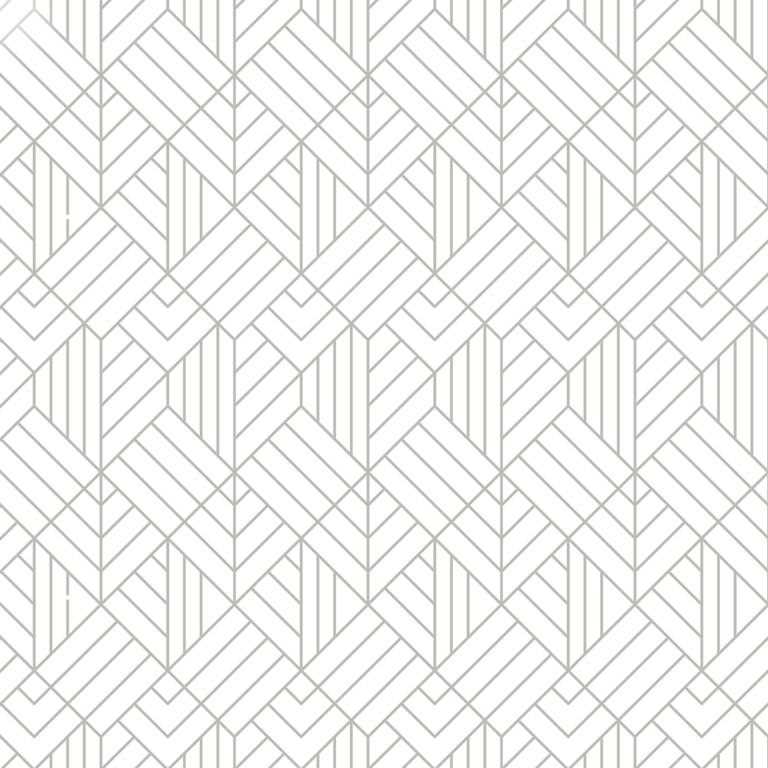
Write a WebGL 1 fragment shader that draws this pattern.

```glsl
precision highp float;
// Warm grey line lattice of striped diamonds, chevrons and slatted panels on white.
uniform vec2 u_resolution;

// Distance to the segment from start along span, repeated every 8 by 24 units.
float segment(vec2 p, vec2 start, vec2 span) {
  vec2 halfSpan = 0.5 * span;
  vec2 d = p - start - halfSpan;
  d = mod(d + vec2(4.0, 12.0), vec2(8.0, 24.0)) - vec2(4.0, 12.0);
  float t = clamp(dot(d, halfSpan) / dot(halfSpan, halfSpan), -1.0, 1.0);
  return length(d - halfSpan * t);
}

// Outlines shared by both halves of the mirrored cell; x runs from 0 to 4.
float frame(vec2 p) {
  float d = segment(p, vec2(0.0, 24.0), vec2(4.0, -4.0));
  for (int i = 0; i < 2; i++) {
    float top = 8.0 * float(i);
    d = min(d, segment(p, vec2(0.0, top), vec2(4.0, 4.0)));
    d = min(d, segment(p, vec2(4.0, top + 4.0), vec2(-4.0, 4.0)));
    d = min(d, segment(p, vec2(0.0, 16.0 * float(i)), vec2(0.0, 8.0)));
  }
  d = min(d, segment(p, vec2(4.0, 4.0), vec2(0.0, 8.0)));
  return min(d, segment(p, vec2(4.0, 18.0), vec2(0.0, 2.0)));
}

// Nested V shapes, mirrored about the cell axes.
float chevrons(vec2 p) {
  float d = 9.0;
  for (int i = 1; i <= 3; i++) {
    float k = float(i);
    d = min(d, segment(p, vec2(0.0, 2.0 * k), vec2(k, -k)));
    d = min(d, segment(p, vec2(4.0, 12.0 + 2.0 * k), vec2(-k, -k)));
  }
  return d;
}

// One-sided hatching inside diamonds and panels.
float hatching(vec2 p) {
  float d = 9.0;
  for (int i = 1; i <= 3; i++) {
    float k = float(i);
    // striped diamonds
    d = min(d, segment(p, vec2(k - 4.0, 12.0 + k), vec2(4.0, -4.0)));
    d = min(d, segment(p, vec2(4.0 - k, 20.0 + k), vec2(4.0, 4.0)));
    // slanted slats
    d = min(d, segment(p, vec2(4.0 - k, 4.0 + k), vec2(k, k)));
    d = min(d, segment(p, vec2(0.0, 16.0 + 2.0 * k), vec2(k + 1.0, -k - 1.0)));
    // upright slats
    d = min(d, segment(p, vec2(4.0 + k, 18.0 - k), vec2(0.0, 2.0 + 2.0 * k)));
    if (i < 3) {
      d = min(d, segment(p, vec2(4.0 + k, 4.0 + k), vec2(0.0, 8.0 - 2.0 * k)));
    }
  }
  return d;
}

void main() {
  vec2 uv = gl_FragCoord.xy / u_resolution;
  // Lattice units, with y pointing down
  vec2 p = vec2(uv.x - 0.1315, 0.9021 - uv.y) * vec2(46.02, 46.43);
  vec2 mirrored = vec2(abs(mod(p.x + 4.0, 8.0) - 4.0), p.y);
  float d = min(min(frame(mirrored), chevrons(mirrored)), hatching(p));

  float pixel = 46.2 / min(u_resolution.x, u_resolution.y);
  float ink = clamp((0.085 - d) / (1.3 * pixel) + 0.5, 0.0, 1.0);

  // Small breaks in the first column and a faded top left corner
  for (int i = 0; i < 2; i++) {
    vec2 gap = vec2(-2.0, 8.57 + 23.0 * float(i));
    ink *= smoothstep(0.08, 0.2, length(p - gap));
  }
  ink *= mix(0.55, 1.0, smoothstep(0.02, 0.07, length(uv - vec2(0.02, 0.98))));

  gl_FragColor = vec4(mix(vec3(1.0), vec3(0.735, 0.735, 0.705), ink), 1.0);
}
```
